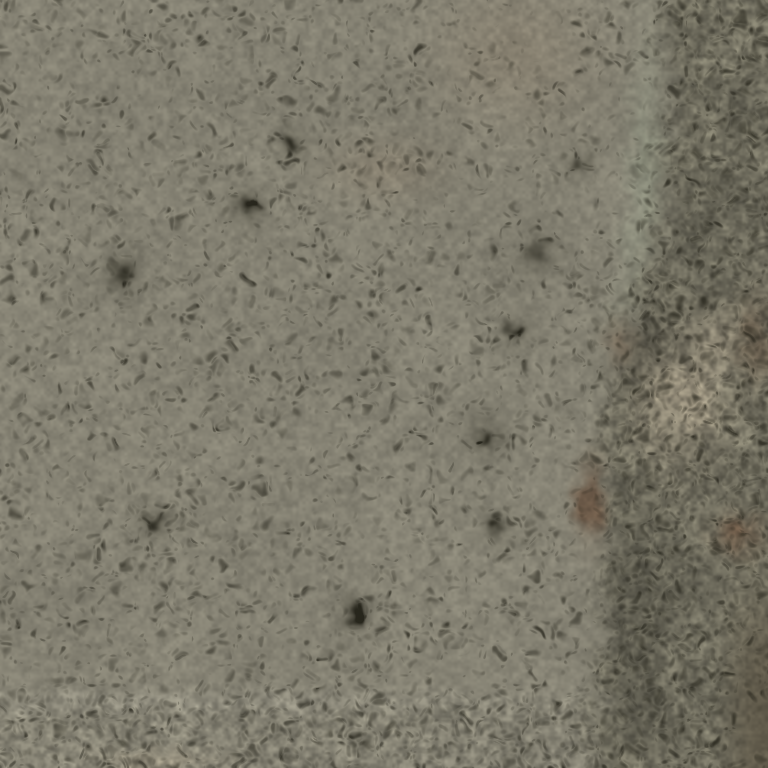
A three.js fragment shader for this texture:

```glsl
// Weathered grey plaster: a fine-grained flat face with scattered dark pits,
// a rough shaded edge on the right with a crumbled pale patch, and a coarse
// strip along the bottom. Built from value noise, jittered dots and soft masks.
#define GRAIN_FREQ 125.0
#define SPECK_FREQ 78.0
#define FLAT_GRAIN 0.11
#define ROUGH_GRAIN 0.26
#define PLASTER vec3(0.540, 0.527, 0.468)
#define SHADE vec3(0.405, 0.395, 0.340)
#define PALE vec3(0.625, 0.590, 0.510)
#define RUST vec3(0.390, 0.300, 0.230)
#define PIT vec3(0.125, 0.120, 0.085)

varying vec2 vUv;

float hash(vec2 p) {
  vec3 q = fract(vec3(p.xyx) * 0.1031);
  q += dot(q, q.yzx + 33.33);
  return fract((q.x + q.y) * q.z);
}

float noise(vec2 p) {
  vec2 i = floor(p), f = fract(p);
  f = f * f * (3.0 - 2.0 * f);
  return mix(mix(hash(i), hash(i + vec2(1.0, 0.0)), f.x),
             mix(hash(i + vec2(0.0, 1.0)), hash(i + 1.0), f.x), f.y);
}

float fbm(vec2 p) {
  float sum = 0.0, amp = 0.5;
  for (int i = 0; i < 4; i++) {
    sum += amp * noise(p);
    p = mat2(1.6, 1.2, -1.2, 1.6) * p + 7.3;
    amp *= 0.5;
  }
  return sum / 0.9375;
}

// Soft dots jittered inside grid cells; density is the share of filled cells.
float specks(vec2 p, float density) {
  vec2 cell = floor(p);
  float ink = 0.0;
  for (int y = -1; y <= 1; y++) {
    for (int x = -1; x <= 1; x++) {
      vec2 id = cell + vec2(float(x), float(y));
      vec2 center = id + 0.15 + 0.7 * vec2(hash(id + 11.7), hash(id + 47.1));
      float size = mix(0.35, 0.72, hash(id + 83.9));
      float filled = smoothstep(0.0, 0.08, density - hash(id + 5.3));
      float dot1 = 1.0 - smoothstep(0.1, size, length(p - center));
      ink = max(ink, filled * dot1 * mix(0.35, 1.0, hash(id + 29.4)));
    }
  }
  return ink;
}

// Soft elliptical spot.
float blob(vec2 p, vec2 center, vec2 radius) {
  vec2 d = (p - center) / radius;
  return exp(-dot(d, d));
}

// Dark hollow with a faint crumbled surround.
float pit(vec2 p, vec2 center, float radius) {
  return blob(p, center, vec2(radius)) + 0.22 * blob(p, center, vec2(2.6 * radius));
}

void main() {
  vec2 uv = vUv;
  vec2 warp = vec2(noise(uv * 70.0), noise(uv * 70.0 + 31.0)) - 0.5;
  vec2 w = uv + 0.016 * warp;
  float cloud = fbm(uv * 9.0 + 3.0);
  float clump = fbm(uv * 24.0 + 17.0);

  // Region masks: the right edge leans left toward the bottom.
  float edge = mix(0.775, 0.852, smoothstep(0.38, 0.78, uv.y));
  float fromEdge = w.x - edge + 0.05 * (clump - 0.5);
  float side = smoothstep(-0.025, 0.035, fromEdge);
  float base = 1.0 - smoothstep(0.075, 0.115, w.y + 0.02 * (clump - 0.5));
  float rough = max(side, 0.8 * base);
  float crumble = blob(w, vec2(0.885, 0.475), vec2(0.055, 0.075))
                + 0.75 * blob(w, vec2(0.93, 0.56), vec2(0.028, 0.04));
  float smoothCorner = smoothstep(0.92, 0.99, uv.x) * (1.0 - smoothstep(0.1, 0.3, uv.y));

  // Broad tone.
  vec3 color = PLASTER * (0.97 + 0.10 * (cloud - 0.5));
  color += vec3(0.022, 0.008, 0.0) * (blob(uv, vec2(0.5, 0.78), vec2(0.07, 0.04))
         + blob(uv, vec2(0.67, 0.93), vec2(0.10, 0.09)));
  color = mix(color, SHADE * (0.85 + 0.45 * clump), side * 0.88);
  color *= 1.0 - 0.22 * side * blob(uv, vec2(0.84, 0.54), vec2(0.06, 0.07));
  color *= 1.0 - 0.14 * side * blob(uv, vec2(0.83, 0.18), vec2(0.05, 0.16));
  color += vec3(0.025, 0.045, 0.035) * blob(w, vec2(edge - 0.012, 0.77), vec2(0.022, 0.16));
  color += 0.035 * blob(w, vec2(0.25, 0.086), vec2(0.4, 0.014));
  color = mix(color, PALE, clamp(crumble * (0.4 + clump), 0.0, 0.9));

  // Rusty stains around the broken edge.
  float stain = blob(w, vec2(0.768, 0.345), vec2(0.018, 0.045))
              + 0.7 * blob(w, vec2(0.965, 0.305), vec2(0.03, 0.025))
              + 0.5 * blob(w, vec2(0.805, 0.55), vec2(0.02, 0.025))
              + 0.5 * blob(w, vec2(0.985, 0.56), vec2(0.025, 0.05));
  color = mix(color, RUST, clamp(stain * (0.3 + clump), 0.0, 0.75));
  color = mix(color, PALE, 0.5 * blob(w, vec2(0.21, 0.01), vec2(0.07, 0.014)));
  color = mix(color, vec3(0.37, 0.34, 0.275), 0.7 * smoothCorner);

  // Grain and scattered specks, coarser in the rough regions.
  float grain = 0.65 * noise(uv * GRAIN_FREQ) + 0.35 * noise(uv * GRAIN_FREQ * 1.9 + 9.0) - 0.5;
  color *= 1.0 + 2.0 * grain * mix(FLAT_GRAIN, ROUGH_GRAIN, rough * (1.0 - 0.7 * smoothCorner));
  float calm = blob(uv, vec2(0.68, 0.9), vec2(0.14, 0.22));
  float density = 0.20 + 0.55 * (clump - 0.5) - 0.13 * calm + 0.32 * rough - 0.35 * smoothCorner;
  float ink = 0.52 * specks(w * SPECK_FREQ, density);
  ink += 0.28 * specks(w * SPECK_FREQ * 1.45 + 40.0, density + 0.08);

  // Main hollows of the flat face.
  float hollow = pit(w, vec2(0.323, 0.733), 0.011) + pit(w, vec2(0.461, 0.202), 0.010)
               + 0.8 * pit(w, vec2(0.378, 0.815), 0.010) + 0.7 * pit(w, vec2(0.159, 0.645), 0.013)
               + 0.8 * pit(w, vec2(0.202, 0.320), 0.011) + 0.8 * pit(w, vec2(0.645, 0.314), 0.010)
               + 0.8 * pit(w, vec2(0.634, 0.431), 0.013) + 0.7 * pit(w, vec2(0.669, 0.566), 0.011)
               + 0.5 * pit(w, vec2(0.697, 0.670), 0.016) + 0.6 * pit(w, vec2(0.753, 0.789), 0.010);
  color = mix(color, PIT, clamp(ink + 0.85 * hollow, 0.0, 0.93));
  gl_FragColor = vec4(color, 1.0);
}
```
